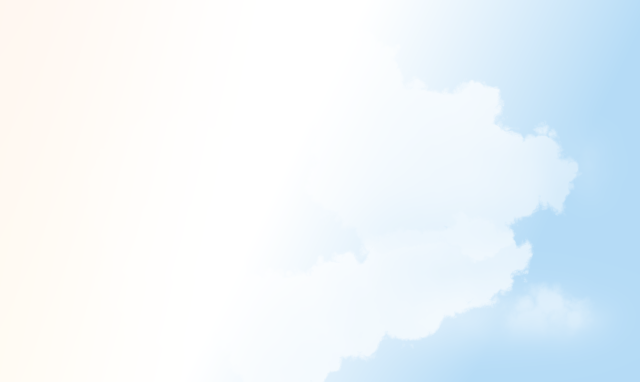
A WebGL 1 fragment shader for this background:

```glsl
precision highp float;

uniform vec2 u_resolution;

float hash(vec2 cell) {
  return fract(sin(dot(cell, vec2(127.1, 311.7))) * 43758.5453);
}

float noise(vec2 p) {
  vec2 cell = floor(p);
  vec2 f = fract(p);
  f = f * f * (3.0 - 2.0 * f);
  float low = mix(hash(cell), hash(cell + vec2(1.0, 0.0)), f.x);
  float high = mix(hash(cell + vec2(0.0, 1.0)), hash(cell + 1.0), f.x);
  return mix(low, high, f.y);
}

float fbm(vec2 p) {
  float sum = 0.0;
  float weight = 0.5;
  for (int i = 0; i < 5; i++) {
    sum += weight * noise(p);
    p = mat2(1.6, 1.2, -1.2, 1.6) * p + 3.7;
    weight *= 0.5;
  }
  return sum;
}

// Folded noise: round swellings parted by narrow creases
float billow(vec2 p) {
  float sum = 0.0;
  float weight = 0.5;
  for (int i = 0; i < 4; i++) {
    sum += weight * abs(2.0 * noise(p) - 1.0);
    p = mat2(1.6, 1.2, -1.2, 1.6) * p + 5.3;
    weight *= 0.55;
  }
  return sum;
}

float puff(vec2 p, float x, float y, float radius) {
  return length(p - vec2(x, y)) - radius;
}

float glow(vec2 p, vec2 center, vec2 size) {
  vec2 q = (p - center) / size;
  return exp(-dot(q, q));
}

float upperCloud(vec2 p) {
  float d = puff(p, 0.92, 0.76, 0.15);
  d = min(d, puff(p, 1.04, 0.57, 0.22));
  d = min(d, puff(p, 1.17, 0.665, 0.11));
  d = min(d, puff(p, 1.25, 0.725, 0.055));
  d = min(d, puff(p, 1.30, 0.54, 0.13));
  d = min(d, puff(p, 1.25, 0.42, 0.095));
  d = min(d, puff(p, 1.415, 0.605, 0.058));
  d = min(d, puff(p, 1.44, 0.525, 0.072));
  return min(d, puff(p, 0.45, 0.48, 0.22));
}

float lowerCloud(vec2 p) {
  float d = puff(p, 1.245, 0.315, 0.12);
  d = min(d, puff(p, 1.06, 0.265, 0.14));
  d = min(d, puff(p, 1.16, 0.28, 0.12));
  d = min(d, puff(p, 0.90, 0.19, 0.135));
  d = min(d, puff(p, 0.74, 0.13, 0.17));
  return min(d, puff(p, 0.46, 0.27, 0.19));
}

float smallCloud(vec2 p) {
  float d = puff(p, 1.43, 0.205, 0.05);
  d = min(d, puff(p, 1.49, 0.17, 0.04));
  return min(d, puff(p, 1.38, 0.15, 0.06));
}

float coverage(float d, float softness) {
  return 1.0 - smoothstep(-softness, softness * 0.5, d);
}

void main() {
  vec2 p = gl_FragCoord.xy / u_resolution.y;
  p.x *= 1.673 * u_resolution.y / u_resolution.x;

  // Slanted sky: warm at the left, white in the middle, blue at the right
  vec3 white = vec3(1.0);
  float warmth = 1.0 - smoothstep(-0.25, 0.56, p.x - 0.2 * p.y);
  float blueness = clamp((p.x - 0.48 * p.y - 0.47) / 0.76, 0.0, 1.0);
  blueness = pow(blueness, 1.2);
  vec3 color = white - vec3(0.0, 0.02 + 0.012 * p.y, 0.058) * warmth;
  color = mix(color, vec3(0.71, 0.86, 0.965), blueness);

  // Thin haze and wisps outside the main cloud
  float mottling = fbm(p * 7.0);
  float haze = 0.42 * glow(p, vec2(1.24, 0.17), vec2(0.26, 0.09));
  haze += 0.5 * glow(p, vec2(1.53, 0.57), vec2(0.06, 0.07)) * mottling;
  haze += 0.3 * glow(p, vec2(1.50, 0.16), vec2(0.08, 0.07)) * mottling;
  color = mix(color, white, haze * (0.6 + 0.6 * mottling));

  // Irregular outlines shared by the cloud layers
  vec2 bend = vec2(fbm(p * 12.0 + 2.0), fbm(p * 12.0 + 17.0)) - 0.48;
  vec2 q = p + 0.055 * bend;
  float swelling = 0.045 * (billow(p * 24.0) - 0.3);
  float presence = mix(0.2, 1.0, smoothstep(0.35, 0.85, p.x));

  float small = coverage(smallCloud(q) - swelling, 0.035);
  color = mix(color, white, 0.42 * small * smoothstep(0.08, 0.24, p.y));

  // Upper cloud, shaded toward its base
  float upper = coverage(upperCloud(q) - swelling, 0.015);
  float shade = glow(p, vec2(1.02, 0.40), vec2(0.24, 0.09));
  float upperWhite = 0.47 + 0.16 * smoothstep(0.95, 1.25, p.x);
  upperWhite += 0.14 * (mottling - 0.5) - 0.2 * shade;
  upperWhite -= 0.2 * smoothstep(1.35, 1.52, p.x);
  color = mix(color, white, upper * upperWhite * presence);

  // Lower cloud, overlapping with a brighter rim
  float lowerDistance = lowerCloud(q) - swelling;
  float lower = coverage(lowerDistance, 0.015);
  float rim = smoothstep(-0.12, 0.0, lowerDistance);
  float lowerWhite = 0.57 + 0.08 * rim + 0.14 * (mottling - 0.5);
  lowerWhite *= 1.0 - 0.65 * upper * smoothstep(0.22, 0.4, p.y);
  color = mix(color, white, lower * lowerWhite * presence);

  gl_FragColor = vec4(color, 1.0);
}
```
